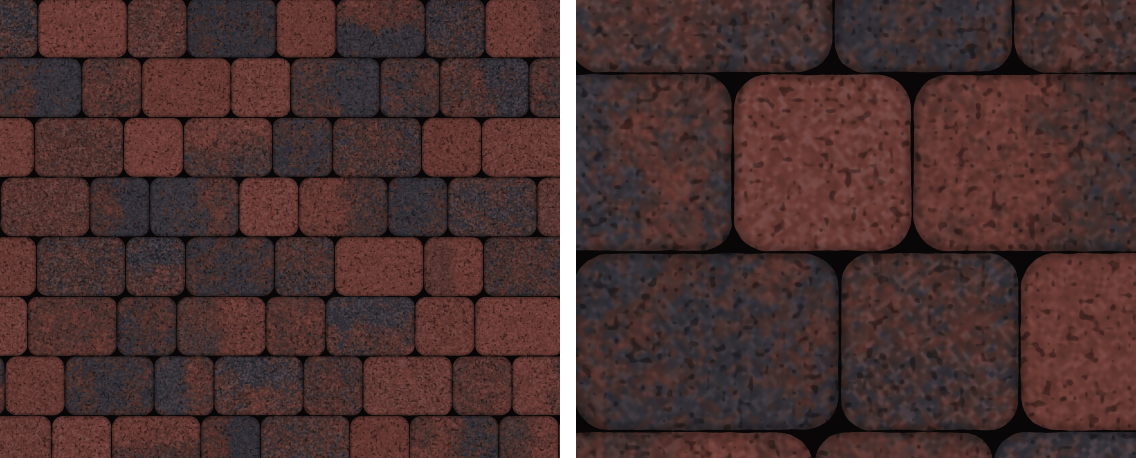
Left, the full canvas; right, a detail of the centre.
This texture is drawn by a Shadertoy shader. Its source:

```glsl
const vec2 ROWS_PER_CANVAS = vec2(9.42, 7.68); // canvas size in course heights
const float TOP_CROP = 0.03;
const float PAIR_WIDTH = 2.507;                // one long and one short stone
const float LONG_WIDTH = 1.5;
const float JOINT_HALF = 0.007;
const float CORNER_RADIUS = 0.18;
const float COURSE_SHIFT[8] = float[8](0.638, 2.384, 0.577, 0.012, 0.613, 0.466, 1.092, 1.877);

const vec3 BRICK = vec3(0.405, 0.222, 0.200);
const vec3 UMBER = vec3(0.325, 0.192, 0.175);
const vec3 EARTH = vec3(0.255, 0.185, 0.178);
const vec3 SLATE = vec3(0.195, 0.185, 0.215);
const vec3 DUST  = vec3(0.39, 0.29, 0.29);
const vec3 JOINT = vec3(0.030, 0.022, 0.022);

float hash(vec2 p) {
    vec3 q = fract(p.xyx * 0.1031);
    q += dot(q, q.yzx + 33.33);
    return fract((q.x + q.y) * q.z);
}

float valueNoise(vec2 p) {
    vec2 cell = floor(p);
    vec2 f = fract(p);
    f = f * f * (3.0 - 2.0 * f);
    float low = mix(hash(cell), hash(cell + vec2(1.0, 0.0)), f.x);
    float high = mix(hash(cell + vec2(0.0, 1.0)), hash(cell + vec2(1.0, 1.0)), f.x);
    return mix(low, high, f.y);
}

vec2 turn(vec2 p) {
    return vec2(0.8 * p.x - 0.6 * p.y, 0.6 * p.x + 0.8 * p.y);
}

// Octaves are turned against each other to hide the lattice
float fbm(vec2 p) {
    float sum = 0.0;
    float weight = 0.5;
    for (int i = 0; i < 4; i++) {
        sum += weight * valueNoise(p);
        p = turn(p) * 2.13 + 17.7;
        weight *= 0.55;
    }
    return sum / 1.01;
}

float roundedBox(vec2 p, vec2 halfSize, float radius) {
    vec2 q = abs(p) - halfSize + radius;
    return length(max(q, 0.0)) + min(max(q.x, q.y), 0.0) - radius;
}

// Finds the stone under p: local offset from its centre, half size and id
void findStone(vec2 p, out vec2 local, out vec2 halfSize, out vec2 id) {
    float course = floor(p.y);
    float x = p.x - COURSE_SHIFT[int(mod(course, 8.0))];
    float pairIndex = floor(x / PAIR_WIDTH);
    float along = x - pairIndex * PAIR_WIDTH;
    float isShort = step(LONG_WIDTH, along);
    float width = mix(LONG_WIDTH, PAIR_WIDTH - LONG_WIDTH, isShort);
    local = vec2(along - isShort * LONG_WIDTH - 0.5 * width, fract(p.y) - 0.5);
    halfSize = 0.5 * vec2(width, 1.0);
    id = vec2(pairIndex * 2.0 + isShort + 40.0, course + 7.0);
}

// Share of slate pigment: 0 is brick red, 1 is blue grey
float slateShare(vec2 p, vec2 local, vec2 halfSize, vec2 id) {
    float kind = hash(id + 3.0);
    float base = 0.06 + 0.30 * smoothstep(0.25, 0.5, kind) + 0.42 * smoothstep(0.55, 1.0, kind);
    float mottling = 0.12 + 0.65 * smoothstep(0.3, 0.8, kind);
    float cloud = fbm(p * 3.6 + id * 5.3) - 0.5;

    // Some stones change pigment halfway, across or down
    vec2 unit = local / halfSize;
    float axis = hash(id + 31.0) < 0.65 ? unit.x : unit.y;
    float side = hash(id + 47.0) < 0.5 ? -1.0 : 1.0;
    float front = smoothstep(-0.35, 0.35, axis * side + cloud * 0.5) - 0.5;
    float isSplit = step(0.6, hash(id + 59.0)) * step(0.3, kind);

    float fleck = valueNoise(turn(p) * 23.0 + 5.0) - 0.5;
    float flecking = 0.12 + 0.38 * smoothstep(0.3, 0.7, kind);
    return clamp(base + cloud * mottling + front * isSplit * 0.4 + fleck * flecking, 0.0, 1.0);
}

vec3 pigment(float slate) {
    vec3 color = mix(BRICK, UMBER, smoothstep(0.08, 0.38, slate));
    color = mix(color, EARTH, smoothstep(0.34, 0.64, slate));
    return mix(color, SLATE, smoothstep(0.6, 0.88, slate));
}

// Sandy surface with pale dust and small dark pits
vec3 addGrain(vec3 color, vec2 p, float dustiness) {
    float fine = valueNoise(turn(p) * 37.0);
    float coarse = valueNoise(turn(turn(p)) * 19.0 + 71.0);
    float pitNoise = 0.6 * valueNoise(p * 33.0 + 137.0) + 0.4 * valueNoise(turn(p) * 29.0 + 211.0);
    float pits = smoothstep(0.62, 0.82, pitNoise);
    color = mix(color, DUST, dustiness * smoothstep(0.4, 0.9, fine));
    color *= 0.82 + 0.26 * fine + 0.12 * coarse;
    return color * (1.0 - 0.36 * pits);
}

void mainImage(out vec4 fragColor, in vec2 fragCoord) {
    vec2 uv = fragCoord / iResolution.xy;
    vec2 p = vec2(uv.x, 1.0 - uv.y) * ROWS_PER_CANVAS + vec2(0.0, TOP_CROP);
    float pixel = ROWS_PER_CANVAS.y / iResolution.y;

    vec2 local, halfSize, id;
    findStone(p, local, halfSize, id);

    // Slightly worn outline
    float wear = (fbm(p * 9.0) - 0.5) * 0.014;
    float radius = CORNER_RADIUS + 0.04 * (hash(id + 83.0) - 0.5);
    float edge = roundedBox(local, halfSize - JOINT_HALF, radius) + wear;

    vec3 stone = pigment(slateShare(p, local, halfSize, id));
    stone = addGrain(stone, p, 0.08 + 0.34 * hash(id + 101.0));
    stone *= 0.95 + 0.10 * hash(id + 113.0);
    stone *= mix(0.74, 1.0, smoothstep(0.0, 0.06, -edge));

    float coverage = 1.0 - smoothstep(-0.6 * pixel, 0.6 * pixel, edge);
    fragColor = vec4(mix(JOINT, stone, coverage), 1.0);
}
```
